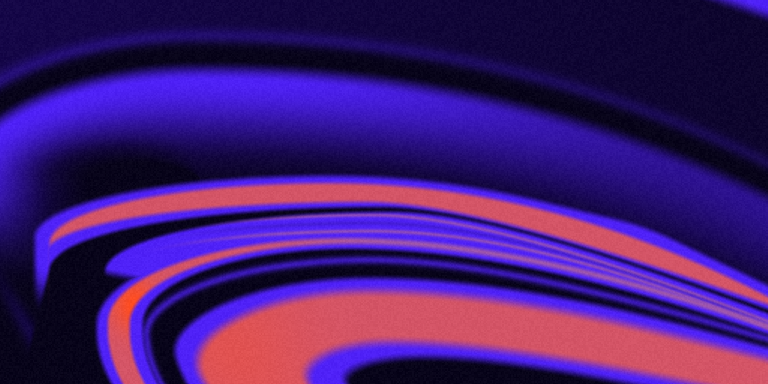
Give the GLSL for this background, as a WebGL 2 fragment shader.

```glsl
#version 300 es
precision highp float;
// Flowing ribbons of coral and electric blue that arch over a violet night.
// Every ribbon is the gap between two arches: a quarter ellipse on the left
// joined to a falling curve on the right, painted from the back to the front.

uniform vec2 u_resolution;
out vec4 outColor;

const vec3 NIGHT = vec3(0.03, 0.015, 0.10);
const vec3 VIOLET = vec3(0.10, 0.03, 0.34);
const vec3 BLUE = vec3(0.31, 0.13, 0.97);
const vec3 CORAL = vec3(0.83, 0.33, 0.40);
const vec3 DUSK = vec3(0.62, 0.34, 0.67);
const vec3 EMBER = vec3(1.0, 0.30, 0.12);

float hash(vec2 cell) {
    return fract(sin(dot(cell, vec2(12.99, 78.23))) * 43758.5);
}

// Approximate signed distance to an arch, negative beneath it.
float arch(vec2 p, vec2 peak, vec2 radii, vec2 fall) {
    vec2 q = p - peak;
    float right = max(q.x, 0.0);
    q.y += right * right / (fall.x + fall.y * right);
    vec2 e = vec2(min(q.x, 0.0), max(q.y + radii.y, 0.001));
    float k = length(e / radii);
    return k * (k - 1.0) / length(e / (radii * radii));
}

float inside(float d, float soft) {
    return 1.0 - smoothstep(-soft, soft, d);
}

// Coverage between an outer and an inner arch.
float ribbon(float outer, float inner, float soft) {
    return inside(outer, soft) * (1.0 - inside(inner, soft));
}

float ridge(float d, float width) {
    return exp(-d * d / (width * width));
}

// Violet haze, a dark groove and the broad blue glow beneath it.
vec3 sky(vec2 p) {
    float d = arch(p, vec2(0.521, 0.875), vec2(0.677, 0.339), vec2(7.8, -0.8));
    float haze = smoothstep(0.0, 0.06, d) * mix(0.75, 0.3, p.x * 0.5);
    vec3 col = mix(NIGHT, VIOLET, haze);
    col += BLUE * 0.28 * ridge(d - 0.03, 0.02) * mix(1.0, 0.6, p.x * 0.5);
    float rise = smoothstep(0.03, 0.085, -d);
    float reach = smoothstep(0.25, 0.58, p.y + 0.3 * p.x);
    float glow = rise * reach * (1.0 - smoothstep(0.08, 0.30, -d));
    glow *= mix(1.0, 0.4, smoothstep(0.6, 1.9, p.x));
    float veil = rise * reach * (1.0 - smoothstep(0.22, 0.40, -d));
    col = mix(mix(col, VIOLET, 0.8 * veil), BLUE, glow);
    // Corner light and a faint streak low on the left.
    float corner = p.y - 1.0 + 0.34 * (p.x - 1.87);
    col = mix(col, BLUE, smoothstep(-0.02, 0.025, corner));
    float streak = dot(p - vec2(0.0, 0.27), vec2(0.866, 0.5));
    return col + VIOLET * 0.5 * ridge(streak, 0.022) * (1.0 - smoothstep(0.1, 0.4, p.y));
}

// Upper coral ribbon with its blue rim and a tail that tapers on the left.
vec3 upperRibbon(vec3 col, vec2 p) {
    float taper = 0.25 * max(0.33 - p.y, 0.0) * (1.0 - smoothstep(0.2, 0.5, p.x));
    float swell = 0.012 * ridge(p.x - 1.68, 0.13);
    float rim = arch(p, vec2(0.859, 0.542), vec2(0.768, 0.161), vec2(4.55, 0.0)) - swell;
    float hollow = arch(p + vec2(taper, 0.0), vec2(0.99, 0.461), vec2(0.854, 0.156), vec2(1.4, 2.4));
    float top = arch(p, vec2(0.859, 0.523), vec2(0.729, 0.156), vec2(4.4, 0.0));
    float base = arch(p, vec2(0.951, 0.474), vec2(0.828, 0.13), vec2(1.5, 2.5));
    float tail = smoothstep(0.28, 0.42, p.x + p.y);
    col = mix(col, BLUE, inside(rim, 0.011) * tail);
    col = mix(col, NIGHT, inside(hollow, 0.008));
    return mix(col, CORAL, ribbon(top, base, 0.009) * tail);
}

// Blue hook with a pointed upper sheet, fine filaments and a coral core.
vec3 hookRibbon(vec3 col, vec2 p) {
    vec2 fall = vec2(3.6, 1.6);
    float sheet = arch(p, vec2(1.016, 0.448), vec2(0.742, 0.156), vec2(1.4, 2.3));
    float hook = arch(p, vec2(0.911, 0.393), vec2(0.659, 0.24), fall);
    float hollow = arch(p, vec2(0.911, 0.352), vec2(0.539, 0.195), fall);
    float point = smoothstep(0.33, 0.36, p.y + 0.2 * p.x);
    float cover = max(inside(sheet, 0.008) * point, inside(hook, 0.01));
    vec3 body = BLUE;
    for (int i = 0; i < 3; i++) {
        float t = float(i) * 0.5;
        vec2 bend = mix(vec2(1.7, 2.1), vec2(3.0, 1.2), t);
        float d = arch(p, vec2(0.964, mix(0.44, 0.398, t)), vec2(0.7, 0.12), bend);
        float strength = smoothstep(0.35, 0.8, p.x) * (i == 1 ? 0.2 : 0.75);
        body = mix(body, i == 1 ? VIOLET : DUSK, strength * ridge(d, 0.0055));
    }
    float top = arch(p, vec2(0.911, 0.38), vec2(0.63, 0.221), fall);
    float base = arch(p, vec2(0.911, 0.365), vec2(0.573, 0.208), fall);
    float ember = ridge(length((p - vec2(0.35, 0.205)) * vec2(1.0, 0.8)), 0.055);
    vec3 core = mix(mix(CORAL, DUSK, smoothstep(0.5, 1.1, p.x)), EMBER, ember);
    body = mix(body, core, ribbon(top, base, 0.008));
    col = mix(col, body, cover * (1.0 - inside(hollow, 0.008)));
    // Thin blue thread in the dark beneath the hook.
    float thread = arch(p, vec2(0.964, 0.323), vec2(0.583, 0.195), vec2(2.5, 2.6));
    return mix(col, BLUE, 0.7 * ridge(thread, 0.011));
}

// Broad coral ribbon along the lower edge.
vec3 lowerRibbon(vec3 col, vec2 p) {
    float rim = arch(p, vec2(0.964, 0.276), vec2(0.516, 0.208), vec2(3.8, 2.0));
    float top = arch(p, vec2(0.964, 0.242), vec2(0.469, 0.221), vec2(3.65, 2.2));
    float base = arch(p, vec2(1.016, 0.109), vec2(0.25, 0.109), vec2(3.0, 3.0));
    float hollow = arch(p, vec2(1.094, 0.07), vec2(0.23, 0.07), vec2(2.2, 3.0));
    vec3 core = mix(CORAL, EMBER, 0.3 * ridge(length(p - vec2(0.6, 0.08)), 0.2));
    col = mix(col, BLUE, inside(rim, 0.012));
    col = mix(col, core, ribbon(top, base, 0.02));
    return mix(col, NIGHT, inside(hollow, 0.016));
}

void main() {
    vec2 p = gl_FragCoord.xy / u_resolution * vec2(2.0, 1.0);
    float grain = hash(floor(p * 256.0)) - 0.5;
    vec3 col = sky(p);
    // The feet of the arches lean to the right.
    float foot = max(0.14 - p.y, 0.0);
    vec2 leaning = p - vec2(2.0 * foot * foot, 0.0);
    col = upperRibbon(col, p);
    col = hookRibbon(col, leaning);
    col = lowerRibbon(col, leaning);
    outColor = vec4(clamp(col + 0.035 * grain, 0.0, 1.0), 1.0);
}
```
